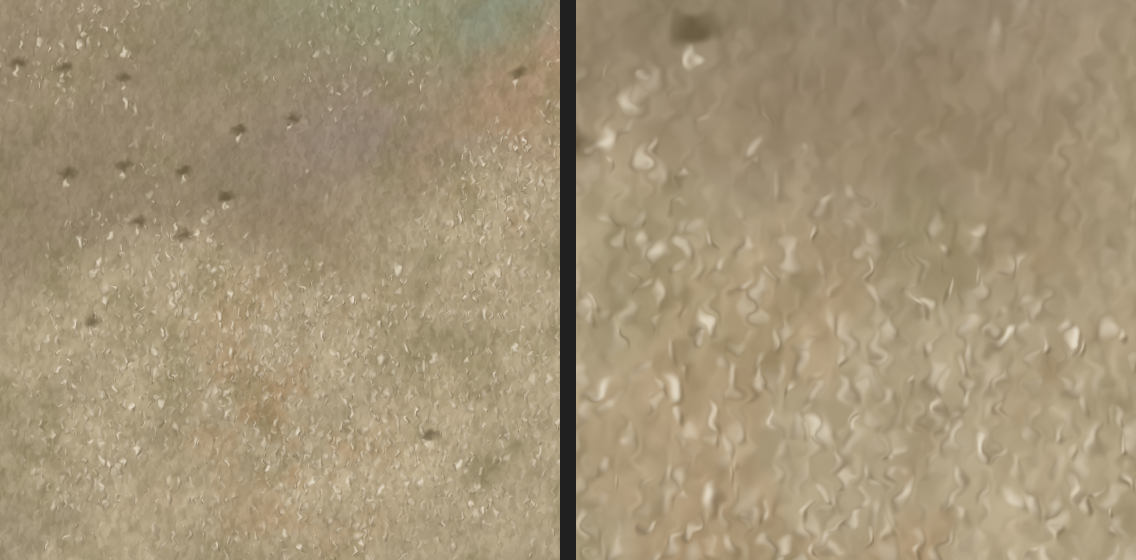
Left, the full canvas; right, a detail of the centre.
This texture is drawn by a three.js fragment shader. Its source:

```glsl
// Pale sandy ground: soft tinted patches and a dark diagonal band under fine upright grain.
// Ragged bright flecks with shadows gather in clumps and thicken downward,
// and sparse dark pits lie in the upper left. All from value noise and jittered cells.

varying vec2 vUv;

const vec3 SAND   = vec3(0.676, 0.617, 0.502);
const vec3 SHADE  = vec3(0.590, 0.528, 0.430);
const vec3 GREEN  = vec3(0.585, 0.595, 0.480);
const vec3 TEAL   = vec3(0.510, 0.580, 0.510);
const vec3 OCHRE  = vec3(0.650, 0.515, 0.365);
const vec3 ROSE   = vec3(0.700, 0.570, 0.460);
const vec3 MAUVE  = vec3(0.580, 0.515, 0.470);
const vec3 OLIVE  = vec3(0.540, 0.500, 0.360);
const vec3 FLECK  = vec3(0.900, 0.860, 0.780);
const vec3 SHADOW = vec3(0.430, 0.365, 0.270);
const vec3 PIT    = vec3(0.350, 0.300, 0.200);

const float GRAIN_CONTRAST = 0.080;
const float BLOTCH_CONTRAST = 0.060;
const float GRAIN_SLANT = 0.16;
const float FLECK_SPREAD = 1.3;
const float PIT_CELLS = 11.0;
const float PIT_SHARE = 0.36;

float hash(vec2 p) {
  return fract(sin(dot(p, vec2(127.1, 311.7))) * 43758.5453);
}

vec2 hash2(vec2 p) {
  return vec2(hash(p), hash(p + 57.3));
}

float noise(vec2 p) {
  vec2 i = floor(p), f = fract(p);
  f = f * f * (3.0 - 2.0 * f);
  return mix(mix(hash(i), hash(i + vec2(1.0, 0.0)), f.x),
             mix(hash(i + vec2(0.0, 1.0)), hash(i + 1.0), f.x), f.y);
}

float fbm(vec2 p) {
  float sum = 0.0, amp = 0.5;
  for (int i = 0; i < 4; i++) {
    sum += amp * noise(p);
    p = mat2(1.6, 1.2, -1.2, 1.6) * p + 7.7;
    amp *= 0.5;
  }
  return sum / 0.9375;
}

vec2 rotate(vec2 p, float a) {
  float c = cos(a), s = sin(a);
  return vec2(c * p.x - s * p.y, s * p.x + c * p.y);
}

// Soft patch of 1 at its centre, falling to 0 with distance.
float patchAt(vec2 p, vec2 centre, vec2 size) {
  vec2 d = (p - centre) / size;
  return exp(-dot(d, d));
}

float ellipse(vec2 d, vec2 size) {
  return 1.0 - smoothstep(0.1, 1.4, length(d / size));
}

// Upright flecks, one per kept cell: x is light, y is the shadow beside it.
vec2 flecks(vec2 p, float cells, vec2 size, float share, float seed) {
  vec2 result = vec2(0.0);
  vec2 home = floor(p * cells);
  for (float j = -1.0; j <= 1.0; j++) {
    for (float i = -1.0; i <= 1.0; i++) {
      vec2 id = home + vec2(i, j);
      vec2 rnd = hash2(id + seed);
      vec2 look = hash2(id + seed + 19.1);
      float kept = smoothstep(0.0, 0.25, share - hash(id + seed + 41.7));
      vec2 d = p - (id + rnd) / cells;
      float angle = GRAIN_SLANT + (look.x - 0.5) * FLECK_SPREAD;
      vec2 s = size * (0.6 + 0.7 * look.y);
      float gain = kept * mix(0.2, 1.0, hash(id + seed + 71.3));
      vec2 side = vec2(look.x < 0.5 ? -0.9 : 0.9, 0.5) * size;
      result.x = max(result.x, gain * ellipse(rotate(d, angle), s));
      result.y = max(result.y, gain * ellipse(rotate(d + side, angle), s));
    }
  }
  return result;
}

// Dark pits: x is the pit, y is the bright crumb below it.
vec2 pits(vec2 p) {
  vec2 result = vec2(0.0);
  vec2 home = floor(p * PIT_CELLS);
  for (float j = -1.0; j <= 1.0; j++) {
    for (float i = -1.0; i <= 1.0; i++) {
      vec2 id = home + vec2(i, j);
      vec2 centre = (id + 0.15 + 0.7 * hash2(id + 3.9)) / PIT_CELLS;
      float area = smoothstep(0.5, 0.62, centre.y) * (1.0 - smoothstep(0.5, 0.75, centre.x));
      float kept = step(hash(id + 8.4), PIT_SHARE * area + 0.025);
      vec2 d = p - centre;
      result.x = max(result.x, kept * ellipse(rotate(d, -0.25), vec2(0.016, 0.010)));
      result.y = max(result.y, kept * ellipse(rotate(d + vec2(0.004, 0.017), 0.2), vec2(0.004, 0.008)));
    }
  }
  return result;
}

void main() {
  vec2 p = vUv;
  float clump = fbm(p * 7.0 + 4.0);
  vec2 warped = p + 0.16 * (vec2(fbm(p * 6.0), fbm(p * 6.0 + 23.0)) - 0.5);
  vec2 ragged = p + 0.009 * (vec2(noise(p * 130.0), noise(p * 130.0 + 31.0)) - 0.5);

  // Ground: light below, dark diagonal band above, with long slanted streaks.
  float band = smoothstep(-0.07, 0.13, warped.y - 0.46 - 0.30 * p.x * p.x);
  vec3 color = mix(SAND, SHADE, band);
  float streak = fbm(rotate(p, -0.65) * vec2(4.0, 13.0));
  color *= 1.0 + 0.14 * (streak - 0.5) + 0.12 * (clump - 0.5);

  // Tinted patches.
  color = mix(color, GREEN, 0.75 * patchAt(warped, vec2(0.68, 1.0), vec2(0.30, 0.13)));
  color = mix(color, TEAL, 0.7 * patchAt(warped, vec2(0.95, 1.0), vec2(0.10, 0.07)));
  color = mix(color, MAUVE, 0.6 * patchAt(warped, vec2(0.62, 0.75), vec2(0.18, 0.07)));
  color = mix(color, ROSE, 0.7 * patchAt(warped, vec2(0.98, 0.84), vec2(0.11, 0.13)));
  float rust = patchAt(warped, vec2(0.85, 0.68), vec2(0.12)) + patchAt(warped, vec2(0.52, 0.27), vec2(0.16, 0.28));
  color = mix(color, OCHRE, 0.6 * rust * smoothstep(0.42, 0.72, fbm(p * 15.0 + 9.0)));
  color = mix(color, OLIVE, 0.4 * smoothstep(0.52, 0.75, fbm(p * 13.0 + 51.0)));

  // Blotches and fine upright grain.
  vec2 g = rotate(ragged, GRAIN_SLANT);
  float blotch = fbm(g * vec2(48.0, 30.0) + 17.0) - 0.5;
  float grain = noise(g * vec2(200.0, 95.0)) + 0.7 * noise(g * vec2(105.0, 52.0) + 13.0) - 0.85;
  color += (GRAIN_CONTRAST * grain + BLOTCH_CONTRAST * blotch) * mix(1.0, 0.7, band);

  // Flecks over their shadows.
  float density = mix(0.52, 0.14, band) + 1.5 * (clump - 0.5) + 0.3 * rust;
  vec2 small = flecks(ragged, 70.0, vec2(0.0029, 0.0062), density, 5.0);
  vec2 large = flecks(ragged, 42.0, vec2(0.0042, 0.0090), density * 0.8, 83.0);
  color = mix(color, SHADOW, 0.5 * max(small.y, large.y));
  color = mix(color, FLECK, max(0.6 * small.x, 0.95 * large.x));

  // Pits and their crumbs.
  vec2 pit = pits(ragged);
  color = mix(color, PIT, 0.65 * pit.x);
  color = mix(color, FLECK, 0.7 * pit.y);

  gl_FragColor = vec4(color, 1.0);
}
```
